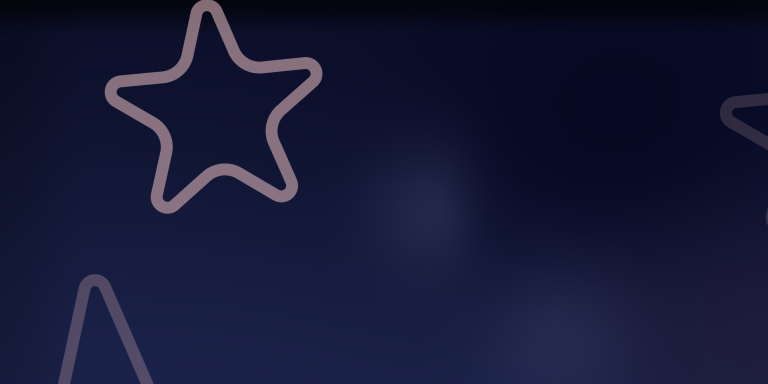
A Shadertoy shader for this background:

```glsl
// Night-blue backdrop with soft hazy glows and three outlined, rounded stars.
// The haze is a gradient tinted by Gaussian ellipses; each star is a folded
// distance function built from a tip arc, a straight side and a notch arc.

const float SECTOR = 6.2831853 / 5.0;
const float STAR_TILT = 1.67;       // direction of the first tip
const float TIP_HALF_ANGLE = 0.311;
const float TIP_ROUND = 0.028;
const float NOTCH_ROUND = 0.073;
const float STROKE_HALF = 0.0155;

const vec3 SKY_LOW = vec3(0.108, 0.135, 0.290);
const vec3 SKY_HIGH = vec3(0.045, 0.060, 0.165);
const vec3 DEEP_BLUE = vec3(0.024, 0.034, 0.135);
const vec3 DUSK = vec3(0.125, 0.110, 0.220);
const vec3 HAZE = vec3(0.080, 0.080, 0.095);
const vec3 STAR_INK = vec3(0.740, 0.600, 0.630);

// Gaussian falloff around a centre
float softEllipse(vec2 p, vec2 center, vec2 radius) {
    vec2 d = (p - center) / radius;
    return exp(-dot(d, d));
}

// Signed distance to a rounded star; tipRadius reaches the tip arc centres
float starDistance(vec2 p, float tipRadius) {
    float angle = atan(p.y, p.x) - STAR_TILT;
    angle = abs(mod(angle + 0.5 * SECTOR, SECTOR) - 0.5 * SECTOR);
    p = length(p) * vec2(cos(angle), sin(angle));

    vec2 tip = vec2(tipRadius, 0.0);
    vec2 normal = vec2(sin(TIP_HALF_ANGLE), cos(TIP_HALF_ANGLE));
    vec2 along = vec2(-normal.y, normal.x);
    vec2 notchAxis = vec2(cos(0.5 * SECTOR), sin(0.5 * SECTOR));
    vec2 notch = notchAxis * (TIP_ROUND + NOTCH_ROUND + dot(tip, normal))
               / dot(notchAxis, normal);

    float s = dot(p - tip, along);
    if (s < 0.0) return length(p - tip) - TIP_ROUND;
    if (s > dot(notch - tip, along)) return NOTCH_ROUND - length(p - notch);
    return dot(p - tip, normal) - TIP_ROUND;
}

// Blend one star outline over the colour
vec3 drawStar(vec3 color, vec2 p, vec2 center, float tipRadius, float opacity) {
    float pixel = 1.0 / iResolution.y;
    float d = abs(starDistance(p - center, tipRadius)) - STROKE_HALF;
    float coverage = 1.0 - smoothstep(-0.7 * pixel, 0.7 * pixel, d);
    return mix(color, STAR_INK, coverage * opacity);
}

vec3 background(vec2 p) {
    vec3 color = mix(SKY_LOW, SKY_HIGH, smoothstep(-0.1, 1.05, p.y));
    color = mix(color, DEEP_BLUE, softEllipse(p, vec2(1.62, 0.70), vec2(0.60, 0.50)));
    color = mix(color, DUSK, 0.75 * softEllipse(p, vec2(2.0, 0.12), vec2(0.36, 0.30)));

    // Hazy glows; the upper one fades faster on its right side
    float width = p.x < 1.13 ? 0.17 : 0.11;
    color += HAZE * softEllipse(p, vec2(1.13, 0.46), vec2(width, 0.17));
    color += 0.7 * HAZE * softEllipse(p, vec2(1.46, 0.14), vec2(0.20, 0.20));

    // Darkened top and left borders
    color *= mix(0.35, 1.0, smoothstep(0.0, 0.10, 1.0 - p.y));
    color *= mix(0.80, 1.0, smoothstep(0.0, 0.25, p.x));
    return color;
}

void mainImage(out vec4 fragColor, in vec2 fragCoord) {
    vec2 p = fragCoord / iResolution.y;
    vec3 color = background(p);
    color = drawStar(color, p, vec2(0.564, 0.706), 0.2536, 0.70);
    color = drawStar(color, p, vec2(0.302, -0.305), 0.55, 0.35);
    color = drawStar(color, p, vec2(2.166, 0.652), 0.2536, 0.22);
    fragColor = vec4(color, 1.0);
}
```
